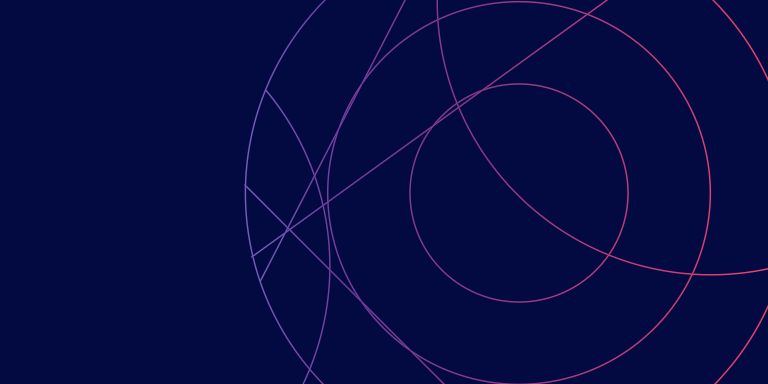
Reproduce this background procedurally as a Shadertoy shader.

```glsl
#define HUB vec2(0.3516, -0.0026)
#define INNER_RADIUS 0.2839
#define RING_GAP 0.2143
#define OUTER_RADIUS 0.7130
#define LINE_WIDTH 0.0038
#define NAVY vec3(0.007, 0.039, 0.256)
#define VIOLET vec3(0.46, 0.36, 0.73)
#define PURPLE vec3(0.45, 0.24, 0.62)
#define PLUM vec3(0.56, 0.22, 0.52)
#define CORAL vec3(0.93, 0.25, 0.42)

float ringDistance(vec2 p, vec2 centre, float radius) {
    return abs(length(p - centre) - radius);
}

// Half-infinite line from start towards a second point
float rayDistance(vec2 p, vec2 start, vec2 through) {
    vec2 direction = normalize(through - start);
    vec2 q = p - start;
    return length(q - direction * max(dot(q, direction), 0.0));
}

// Share of a pixel covered by a thin stroke
float strokeCoverage(float d, float pixel) {
    float halfWidth = 0.5 * LINE_WIDTH;
    float upper = min(d + 0.5 * pixel, halfWidth);
    float lower = max(d - 0.5 * pixel, -halfWidth);
    return clamp((upper - lower) / pixel, 0.0, 1.0);
}

// Horizontal gradient shared by all strokes
vec3 strokeColor(float x) {
    vec3 color = mix(VIOLET, PURPLE, smoothstep(-0.38, -0.10, x));
    color = mix(color, PLUM, clamp((x + 0.14) / 0.40, 0.0, 1.0));
    return mix(color, CORAL, clamp((x - 0.26) / 0.70, 0.0, 1.0));
}

void mainImage(out vec4 fragColor, in vec2 fragCoord) {
    float pixel = 1.0 / iResolution.y;
    vec2 p = (fragCoord - 0.5 * iResolution.xy) * pixel;

    // Concentric rings
    float d = 1e3;
    for (int i = 0; i < 3; i++) {
        d = min(d, ringDistance(p, HUB, INNER_RADIUS + RING_GAP * float(i)));
    }

    // Large arc at the upper right
    d = min(d, ringDistance(p, HUB + 0.5, OUTER_RADIUS));

    // Straight lines leaving the outer ring
    d = min(d, rayDistance(p, vec2(-0.323, -0.234), vec2(0.055, 0.5)));
    d = min(d, rayDistance(p, vec2(-0.344, -0.169), vec2(0.581, 0.5)));
    d = min(d, rayDistance(p, vec2(-0.362, 0.018), vec2(0.156, -0.5)));
    float coverage = strokeCoverage(d, pixel);

    // Left arc, its upper end stopping at the outer ring
    float arc = strokeCoverage(ringDistance(p, vec2(-0.854, -0.193), OUTER_RADIUS), pixel);
    float outside = clamp((length(p - HUB) - OUTER_RADIUS) / pixel + 0.5, 0.0, 1.0);
    arc *= 1.0 - outside * step(0.0, p.y);
    coverage = max(coverage, arc);

    fragColor = vec4(mix(NAVY, strokeColor(p.x), coverage), 1.0);
}
```
